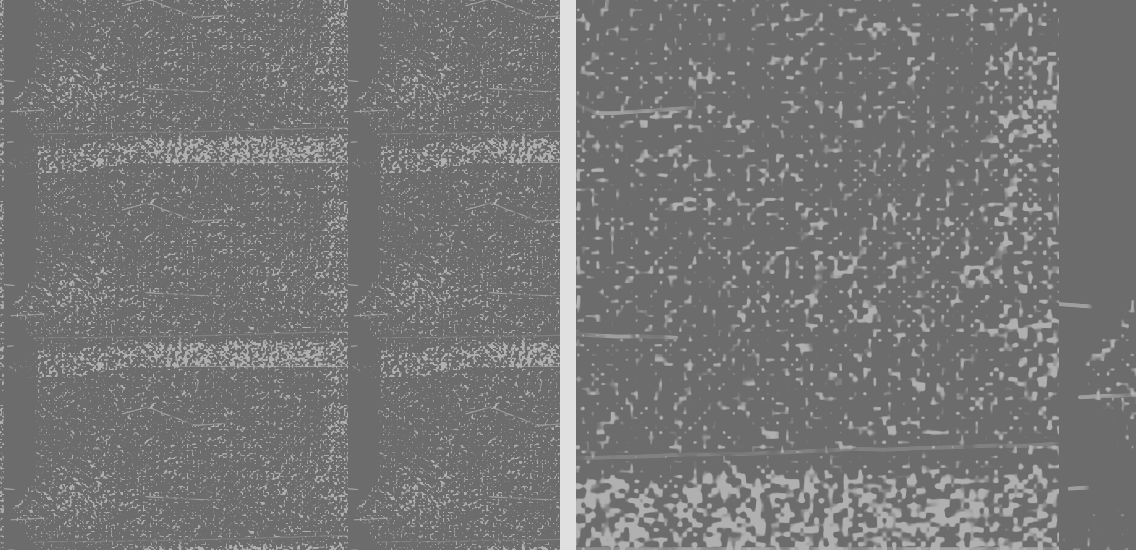
Left, the full canvas; right, a detail of the centre.
This texture is drawn by a Shadertoy shader. Its source:

```glsl
// Worn grey sheet: a repeating tile of pale grain, a dense worn band and fine scratches.

#define TILE vec2(0.6133, 0.3710)    // tile size as a share of the canvas
#define ORIGIN vec2(0.0078, 0.2952)  // tile corner, from the top left
#define ASPECT 1.688                 // tile width over tile height
#define GRAIN vec2(212.0, 126.0)     // grain cells per tile
#define BASE_GREY 0.422
#define WORN_GREY 0.69
#define BASE_DENSITY 0.40
#define SCRATCH_WIDTH 0.0032         // half width, in tile heights

float hash(vec2 p) {
    return fract(sin(dot(p, vec2(127.1, 311.7))) * 43758.5);
}

// Value noise that wraps after 'period' cells; p runs 0..1 over the tile
float noise(vec2 p, vec2 period, float seed) {
    p *= period;
    vec2 i = floor(p), f = fract(p);
    f = f * f * (3.0 - 2.0 * f);
    vec2 a = mod(i, period) + seed, b = mod(i + 1.0, period) + seed;
    return mix(mix(hash(a), hash(vec2(b.x, a.y)), f.x),
               mix(hash(vec2(a.x, b.y)), hash(b), f.x), f.y);
}

float bump(vec2 p, vec2 center, vec2 radius) {
    vec2 d = (p - center) / radius;
    return exp(-dot(d, d));
}

float segmentDistance(vec2 p, vec2 a, vec2 b) {
    vec2 ab = b - a;
    return length(p - a - ab * clamp(dot(p - a, ab) / dot(ab, ab), 0.0, 1.0));
}

// Scratch ends as (x, y, x, y) in the tile
const vec4 SCRATCHES[12] = vec4[12](
    vec4(0.344, 0.233, 0.418, 0.200), vec4(0.418, 0.200, 0.486, 0.244),
    vec4(0.486, 0.244, 0.550, 0.287), vec4(0.550, 0.287, 0.645, 0.280),
    vec4(0.412, 0.638, 0.628, 0.656), vec4(0.020, 0.752, 0.115, 0.742),
    vec4(0.000, 0.600, 0.030, 0.603), vec4(0.010, 0.900, 0.027, 0.900),
    vec4(0.100, 0.861, 0.550, 0.850), vec4(0.550, 0.850, 1.000, 0.828),
    vec4(0.550, 0.050, 0.565, 0.070), vec4(0.565, 0.070, 0.560, 0.120));

const vec2 SPOTS[5] = vec2[5](vec2(0.21, 0.065), vec2(0.39, 0.545),
    vec2(0.616, 0.54), vec2(0.05, 0.84), vec2(0.07, 0.85));

// How thickly the grain covers each part of the tile
float grainDensity(vec2 t) {
    float fromRule = fract(t.y + 0.5) - 0.5;
    float patches = noise(t, vec2(9.0, 6.0), 11.0) - 0.5;
    float mottling = noise(t, vec2(36.0, 22.0), 37.0) - 0.5;
    float d = BASE_DENSITY + 0.16 * patches + 0.18 * mottling;

    // Broad worn areas, a clear patch, and the right edge
    d += 0.27 * bump(t, vec2(0.22, 0.62), vec2(0.12, 0.13));
    d += 0.15 * bump(t, vec2(0.82, 0.50), vec2(0.13, 0.25));
    d -= 0.14 * bump(t, vec2(0.90, 0.28), vec2(0.035, 0.18));
    d += 0.23 * smoothstep(0.90, 0.97, t.x);

    // Dense band, spilling past the rule on the left
    float streaks = noise(t, vec2(75.0, 8.0), 53.0) - 0.5;
    float left = 1.0 - smoothstep(0.10, 0.40, t.x);
    float top = -0.125 + 0.055 * left + 0.025 * streaks;
    float bottom = 0.045 * left + 0.03 * left * streaks;
    float band = smoothstep(top - 0.012, top + 0.025, fromRule)
               * (1.0 - smoothstep(bottom, bottom + 0.008 + 0.03 * left, fromRule));
    float bandDensity = mix(0.70, 0.91, smoothstep(0.2, 0.6, t.x));
    d = mix(d, bandDensity + 0.2 * streaks + 0.2 * mottling, band);
    d -= 0.13 * bump(vec2(fromRule), vec2(-0.148), vec2(0.018));
    d += 0.15 * bump(vec2(t.x, fromRule), vec2(0.335, 0.0), vec2(0.012, 0.09));

    // Small flecks
    for (int i = 0; i < 5; i++)
        d += 0.4 * bump(t, SPOTS[i], vec2(0.007, 0.013));

    // Bare left margin, narrower where the wear reaches into it
    float reach = exp(-pow((t.y - 0.72) / 0.11, 2.0));
    float margin = 0.085 - 0.065 * reach + 0.02 * mottling;
    return d - 0.55 * (1.0 - smoothstep(margin - 0.008, margin + 0.015, t.x));
}

// Broken pale lines
float scratchCover(vec2 t, float pixel) {
    vec2 scale = vec2(ASPECT, 1.0);
    float wear = smoothstep(0.15, 0.6, noise(t, vec2(90.0, 54.0), 71.0));
    vec2 q = t * scale;
    q.y += 0.004 * (noise(t, vec2(30.0, 18.0), 83.0) - 0.5);
    float cover = 0.0;
    for (int i = 0; i < 12; i++) {
        vec2 a = SCRATCHES[i].xy * scale, b = SCRATCHES[i].zw * scale;
        float strength = mix(0.75, 0.32, smoothstep(0.4, 0.7, length(b - a)));
        float line = 1.0 - smoothstep(-0.5, 0.5, (segmentDistance(q, a, b) - SCRATCH_WIDTH) / pixel);
        cover = max(cover, line * strength * mix(0.25, 1.0, wear));
    }
    // Straight rule closing the band
    float rule = abs(fract(t.y + 0.5) - 0.5) - SCRATCH_WIDTH;
    float ruleCover = 1.0 - smoothstep(-0.5, 0.5, rule / pixel);
    return max(cover, 0.8 * ruleCover * smoothstep(0.4, 0.65, t.x) * mix(0.5, 1.0, wear));
}

void mainImage(out vec4 fragColor, in vec2 fragCoord) {
    vec2 uv = fragCoord / iResolution.xy;
    vec2 t = fract((vec2(uv.x, 1.0 - uv.y) - ORIGIN) / TILE);
    float pixel = 1.0 / (TILE.y * iResolution.y);

    float threshold = 1.05 - 0.6 * grainDensity(t);
    float grain = smoothstep(threshold - 0.13, threshold + 0.17, noise(t, GRAIN, 5.0));
    float cover = max(grain, scratchCover(t, pixel));
    fragColor = vec4(vec3(mix(BASE_GREY, WORN_GREY, cover)), 1.0);
}
```
